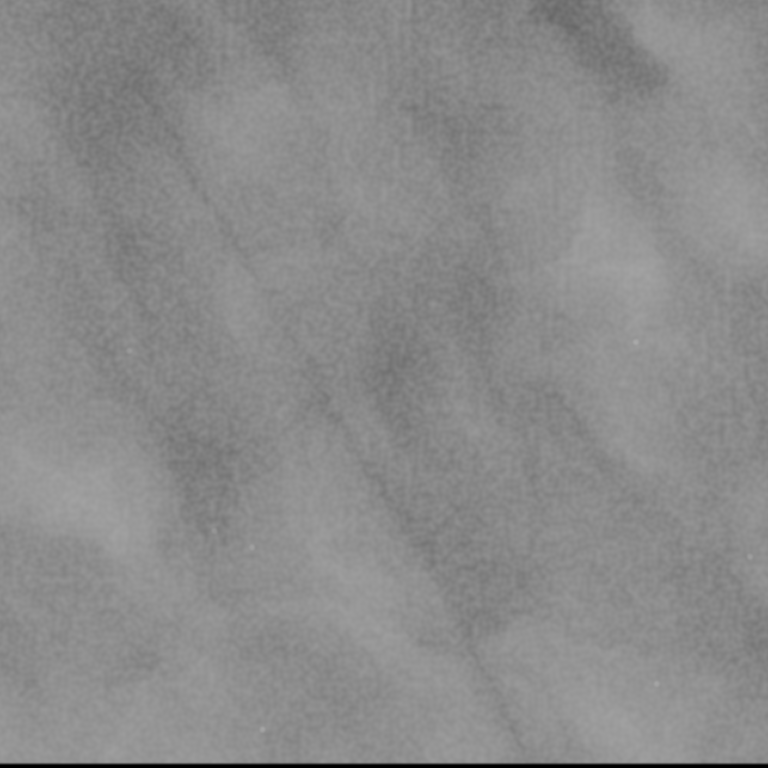
Reproduce this texture procedurally as a three.js fragment shader.

```glsl
// Soft grey mottled film: slanted cloudy streaks with a few folded edges,
// one thin dark crease running down to the right, fine grain and a black
// strip at the foot. Built from layered gradient noise and soft ellipses.

varying vec2 vUv;

float hash(vec2 p) {
  return fract(sin(dot(p, vec2(127.1, 311.7))) * 43758.5);
}

vec2 gradientAt(vec2 cell) {
  float angle = 6.28318 * hash(cell);
  return vec2(cos(angle), sin(angle));
}

float gradientNoise(vec2 p) {
  vec2 i = floor(p), f = fract(p);
  vec2 u = f * f * f * (f * (f * 6.0 - 15.0) + 10.0);
  vec2 e = vec2(1.0, 0.0);
  float low = mix(dot(gradientAt(i), f), dot(gradientAt(i + e.xy), f - e.xy), u.x);
  float high = mix(dot(gradientAt(i + e.yx), f - e.yx), dot(gradientAt(i + e.xx), f - e.xx), u.x);
  return mix(low, high, u.y);
}

float fbm(vec2 p) {
  float sum = 0.0, amplitude = 1.0;
  for (int i = 0; i < 5; i++) {
    sum += amplitude * gradientNoise(p);
    p = mat2(0.8, 0.6, -0.6, 0.8) * p * 2.03 + 7.3;
    amplitude *= 0.52;
  }
  return sum;
}

// x runs across the slant, y runs along it, down to the right
vec2 slant(vec2 p) {
  return vec2(dot(p, vec2(0.86, 0.51)), dot(p, vec2(0.51, -0.86)));
}

// soft ellipse lying along the slant
float streak(vec2 p, vec2 centre, vec2 radius) {
  vec2 q = slant(p - centre) / radius;
  return exp(-dot(q, q));
}

void main() {
  vec2 p = vUv;
  vec2 warp = vec2(fbm(p * 5.0 + 3.0), fbm(p * 5.0 + 31.0));
  vec2 w = p + 0.055 * warp;
  vec2 s = slant(w);

  // cloudy base, a little lighter towards the foot
  float tone = 0.555 + 0.035 * (0.45 - p.y);
  tone += 0.065 * fbm(s * vec2(6.0, 2.8) + 12.0);
  tone += 0.025 * fbm(w * 9.0 + 40.0);

  // broad dark and light streaks
  tone -= 0.050 * streak(w, vec2(0.25, 0.97), vec2(0.11, 0.10));
  tone -= 0.040 * streak(w, vec2(0.13, 0.68), vec2(0.09, 0.15));
  tone -= 0.045 * streak(w, vec2(0.27, 0.38), vec2(0.07, 0.13));
  tone -= 0.035 * streak(w, vec2(0.60, 0.55), vec2(0.09, 0.20));
  tone -= 0.050 * streak(w, vec2(0.96, 0.19), vec2(0.06, 0.12));
  tone += 0.045 * streak(w, vec2(0.84, 0.66), vec2(0.05, 0.20));
  tone += 0.035 * streak(w, vec2(0.42, 0.22), vec2(0.08, 0.20));

  // short dark band at the upper right
  vec2 band = slant(w - vec2(0.77, 0.96));
  tone -= 0.055 * smoothstep(0.055, 0.025, abs(band.x)) * smoothstep(0.13, 0.08, abs(band.y));

  // folded edges where slow noise crosses zero
  float fold = gradientNoise(s * vec2(4.5, 2.6) + 5.0);
  tone += 0.022 * (smoothstep(-0.04, 0.04, fold) - 0.5) * smoothstep(0.5, 0.0, abs(fold));

  // crease, with a shaded ledge on its lower right side
  float creaseX = 0.69 - 0.58 * p.y + 0.07 * p.y * (1.0 - p.y);
  creaseX += 0.012 * gradientNoise(vec2(p.y * 7.0, 2.5));
  float side = (p.x - creaseX) * 0.86;
  float extent = smoothstep(0.96, 0.82, p.y);
  float wear = 0.65 + 0.8 * gradientNoise(vec2(p.y * 12.0, 8.5));
  tone -= 0.040 * extent * wear * exp(-pow(side / 0.006, 2.0));
  tone -= 0.012 * extent * exp(-pow(side / 0.022, 2.0));
  float ledge = smoothstep(-0.006, 0.012, side) * smoothstep(0.26, 0.14, side + 0.3 * warp.x * 0.3);
  ledge *= smoothstep(0.14, 0.18, w.y) * smoothstep(0.48, 0.30, w.y);
  tone -= 0.050 * ledge;

  // fine grain, stronger in the darker parts
  float grain = gradientNoise(p * 125.0) + 0.7 * gradientNoise(p * 67.0 + 19.0);
  tone += grain * mix(0.055, 0.025, smoothstep(0.49, 0.61, tone));

  // sparse pale specks
  for (int i = 0; i < 7; i++) {
    float k = float(i);
    vec2 speck = vec2(hash(vec2(k, 4.0)), hash(vec2(k, 9.0)));
    tone += 0.07 * smoothstep(0.006, 0.001, length(p - speck));
  }

  // black strip along the foot
  tone *= smoothstep(0.003, 0.008, p.y);
  gl_FragColor = vec4(vec3(clamp(tone, 0.0, 1.0)), 1.0);
}
```
